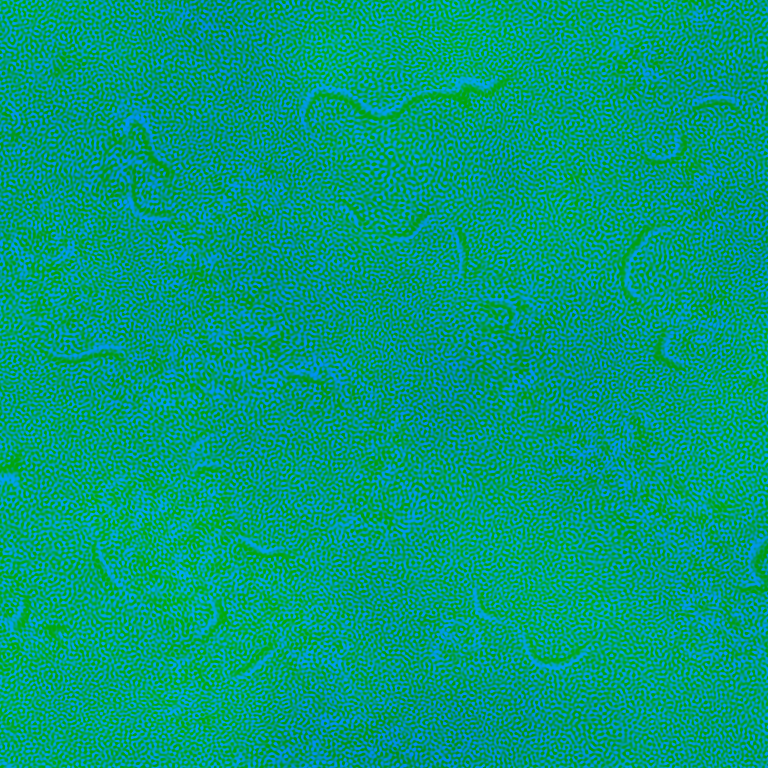
Write a Shadertoy shader that draws this texture.

```glsl
// A very fine green and blue labyrinth, like a reaction-diffusion skin.
// Many plane waves of similar length are summed into worm-like stripes;
// rare thin creases break them, and faint clouds shade the sheet.

float hash(vec2 cell) {
    vec3 h = fract(vec3(cell.xyx) * 0.1031);
    h += dot(h, h.yzx + 33.33);
    return fract((h.x + h.y) * h.z);
}

float noise(vec2 p) {
    vec2 cell = floor(p), f = fract(p);
    f = f * f * f * (f * (f * 6.0 - 15.0) + 10.0);
    return mix(mix(hash(cell), hash(cell + vec2(1, 0)), f.x),
               mix(hash(cell + vec2(0, 1)), hash(cell + vec2(1, 1)), f.x), f.y);
}

float clouds(vec2 p) {
    float sum = 0.0, weight = 0.5;
    for (int i = 0; i < 5; i++) {
        sum += weight * noise(p);
        p = mat2(1.6, 1.2, -1.2, 1.6) * p + 7.3;
        weight *= 0.55;
    }
    return sum / 1.055;
}

vec2 wander(vec2 p) {
    return vec2(noise(p + 20.0), noise(p + 57.0)) - 0.5;
}

// Isotropic stripes of unit variance
float labyrinth(vec2 p) {
    const int WAVES = 72;
    float sum = 0.0;
    for (int i = 0; i < WAVES; i++) {
        float id = float(i);
        float angle = 3.14159 * (id + hash(vec2(id, 3.0))) / float(WAVES);
        float cycles = 160.0 * mix(0.8, 1.2, hash(vec2(id, 17.0)));
        float travel = cycles * dot(p, vec2(cos(angle), sin(angle)));
        sum += cos(6.28319 * (travel + hash(vec2(id, 41.0))));
    }
    return sum * sqrt(2.0 / float(WAVES));
}

// Signed height whose zero line is the path of the creases
float fold(vec2 p) {
    return noise(p * 9.0 + wander(p * 14.0) + 31.0) - 0.5;
}

void mainImage(out vec4 fragColor, in vec2 fragCoord) {
    vec2 p = fragCoord / min(iResolution.x, iResolution.y);

    // Bending at two scales kinks the worms and keeps them from repeating
    vec2 bend = 0.02 * wander(p * 7.0) + 0.0015 * wander(p * 50.0);
    float height = labyrinth(p + bend);

    // Small knots where neighbouring worms merge, stronger in rare patches
    float patches = smoothstep(0.55, 0.8, noise(p * 12.0 + 80.0));
    float knots = noise(p * 120.0 + 12.0) + noise(p.yx * 95.0 + 33.0) - 1.0;
    height += knots * mix(0.4, 1.4, patches);

    // Short thin creases: blue along one flank, green along the other
    vec2 e = vec2(0.002, 0.0);
    float here = fold(p);
    vec2 slope = vec2(fold(p + e.xy) - here, fold(p + e.yx) - here) / e.x;
    float flank = here / (length(slope) + 1.0) + 0.004 * (noise(p * 60.0) - 0.5);
    float crease = 1.0 - smoothstep(0.003, 0.008, abs(flank));
    crease *= smoothstep(0.62, 0.8, noise(p * 15.0 + 140.0));
    height = mix(height, flank * 500.0 + 0.4 * height, crease * 0.8);

    // Slow shading, with the lighter areas leaning slightly to green
    float shade = clouds(p * 4.0 + 11.0) - 0.5;
    float blue = 0.5 + 0.5 * tanh(0.84 * (height - 0.04 - 0.25 * shade));
    float green = 0.623 - 0.02 * blue + 0.18 * shade;

    fragColor = vec4(0.0, green, mix(0.01, 0.99, blue), 1.0);
}
```
